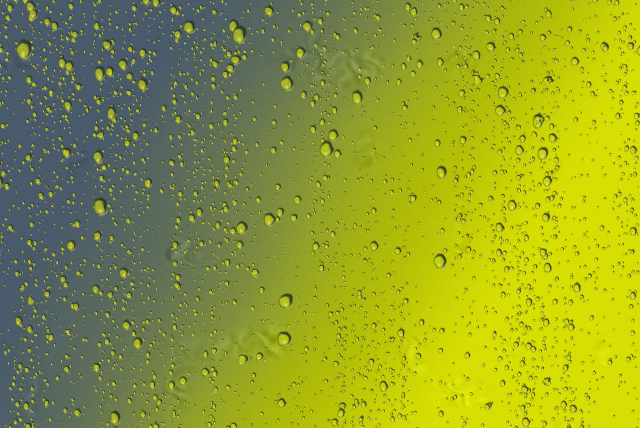
A Shadertoy shader for this texture:

```glsl
float hash(vec2 p) {
    vec3 q = fract(vec3(p.xyx) * 0.1031);
    q += dot(q, q.yzx + 33.33);
    return fract((q.x + q.y) * q.z);
}

float noise(vec2 p) {
    vec2 i = floor(p), f = fract(p);
    f = f * f * (3.0 - 2.0 * f);
    return mix(mix(hash(i), hash(i + vec2(1, 0)), f.x),
               mix(hash(i + vec2(0, 1)), hash(i + vec2(1, 1)), f.x), f.y);
}

// Blurred scenery behind the glass, slate on the left to yellow on the right
vec3 backdrop(vec2 uv) {
    float t = uv.x + 0.38 * (0.5 - uv.y) + 0.05 * (noise(uv * 3.0) - 0.5);
    vec3 c = vec3(0.285, 0.355, 0.42);
    c = mix(c, vec3(0.36, 0.42, 0.36), smoothstep(0.09, 0.29, t));
    c = mix(c, vec3(0.44, 0.50, 0.29), smoothstep(0.24, 0.40, t));
    c = mix(c, vec3(0.55, 0.61, 0.19), smoothstep(0.34, 0.52, t));
    c = mix(c, vec3(0.68, 0.73, 0.03), smoothstep(0.44, 0.67, t));
    return mix(c, vec3(0.84, 0.87, 0.01), smoothstep(0.62, 0.89, t));
}

// One jittered grid of drops, at most one drop in each cell
vec3 addDrops(vec3 color, vec2 p, float size, float layer) {
    float pixel = 1.0 / iResolution.y;
    vec2 g = p / size + layer * vec2(7.37, 3.71);
    float shift = hash(vec2(floor(g.x), layer + 50.0));
    g.y += shift * 9.0;
    vec2 id = floor(g), seed = id + layer * 71.0;
    vec2 jitter = vec2(hash(seed + 11.3), hash(seed + 27.9)) - 0.5;
    vec2 local = fract(g) - 0.5 - jitter * 0.44;
    vec2 center = p - local * size;

    // Small drops gather in vertical tracks, large ones near the top
    float tracks = smoothstep(0.3, 0.8, noise(vec2(center.x * 24.0, center.y * 1.6)));
    float density = layer < 2.0 ? mix(0.08, 0.55, smoothstep(0.4, 1.0, center.y))
                                : mix(0.12, 0.55, tracks);
    if (hash(seed + 5.1) > density) return color;

    // Upright rounded outline, with a few torn and smeared ones
    float h = hash(seed + 41.7);
    float radius = size * mix(0.09, 0.19, h * h);
    float tear = hash(seed + 63.2) > 0.95 ? 1.3 : 0.3;
    vec2 q = local * size / radius;
    q += tear * (vec2(noise(q * 1.3 + seed), noise(q * 1.3 + seed + 19.0)) - 0.5);
    q *= vec2(1.1, mix(0.8, 1.0, hash(seed + 77.0)));
    float dist = length(q);
    float cover = smoothstep(pixel, -pixel, (dist - 1.0) * radius);

    // Inverted refraction: bright heart, dark ring thickest at the upper right
    float side = dot(q, vec2(0.8, 0.6));
    vec3 slate = mix(vec3(0.13, 0.17, 0.22), vec3(0.22, 0.26, 0.09), color.r);
    vec3 heart = mix(color, vec3(0.78, 0.82, 0.08), 0.7);
    vec3 body = mix(heart, slate, 0.5 * smoothstep(0.1, 0.9, side));
    float thick = mix(0.72, 0.42, smoothstep(-0.8, 0.8, side));
    float rim = smoothstep(thick, thick + 0.3, dist);
    body = mix(body, slate, rim * mix(0.6, 0.9, smoothstep(-0.8, 0.4, side)));

    // Pale glint and thin bright edge at the lower right
    float glint = smoothstep(0.36, 0.1, length(q - vec2(-0.1, -0.45)));
    float crescent = smoothstep(0.72, 0.92, dist) * smoothstep(0.45, 0.9, dot(q, vec2(0.55, -0.83)));
    body = mix(body, vec3(0.90, 0.92, 0.52), max(0.6 * glint, 0.55 * crescent));
    return mix(color, body, cover);
}

void mainImage(out vec4 fragColor, in vec2 fragCoord) {
    vec2 uv = fragCoord / iResolution.xy;
    vec2 p = fragCoord / iResolution.y;
    vec3 color = backdrop(uv);

    // Faint embossed smears left by run-off water
    float patches = smoothstep(0.76, 0.88, noise(p * 9.0 + 4.3));
    vec2 s = p * 55.0 + 2.0 * noise(p * 30.0);
    color += 0.22 * patches * (noise(s) - noise(s + vec2(0.3, 0.2)));

    // Drops from fine spray up to the largest beads
    for (int i = 7; i >= 0; i--) {
        float layer = float(i);
        color = addDrops(color, p, 0.1 * pow(0.785, layer), layer);
    }

    // Slight grain
    color += 0.02 * (noise(p * 340.0) - 0.5);
    fragColor = vec4(clamp(color, 0.0, 1.0), 1.0);
}
```
